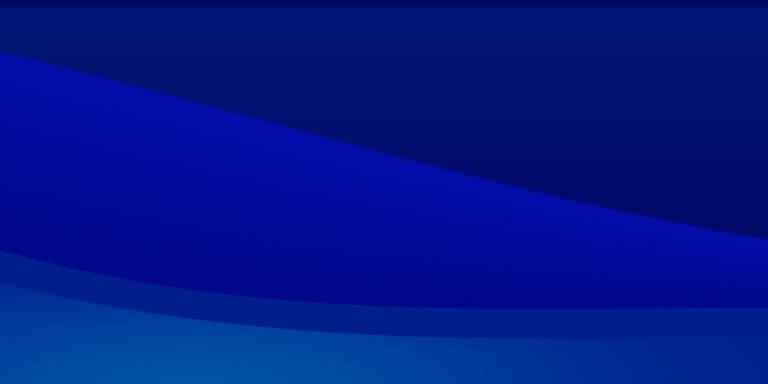
Write a Shadertoy shader that draws this background.

```glsl
// Layered blue waves: a navy sky with a thin top strip, a broad royal blue
// wave, a flat band below it and a soft azure glow along the lower edge.
// Each wave is a cubic height curve, filled from the back to the front.

const vec3 STRIP_NAVY = vec3(0.0, 0.035, 0.40);
const vec3 SKY_HIGH   = vec3(0.0, 0.082, 0.460);
const vec3 SKY_LOW    = vec3(0.0, 0.030, 0.405);
const vec3 WAVE_CREST = vec3(0.0, 0.052, 0.665);
const vec3 WAVE_BASE  = vec3(0.0, 0.025, 0.535);
const vec3 BAND_BLUE  = vec3(0.0, 0.120, 0.550);
const vec3 GLOW_CORE  = vec3(0.0, 0.325, 0.645);
const vec3 GLOW_RIM   = vec3(0.0, 0.135, 0.570);

// Height of a cubic curve with coefficients k, lowest power first
float curveHeight(vec4 k, float x) {
    return k.x + x * (k.y + x * (k.z + x * k.w));
}

// Smooth coverage of the area below a height
float below(float y, float height, float pixel) {
    return smoothstep(-0.75 * pixel, 0.75 * pixel, height - y);
}

float hash(vec2 p) {
    vec3 q = fract(vec3(p.xyx) * 0.1031);
    q += dot(q, q.yzx + 33.33);
    return fract((q.x + q.y) * q.z);
}

// Signed grain on a grid fixed to the canvas
float grain(vec2 uv, vec2 cells) {
    return hash(floor(uv * cells)) - 0.5;
}

vec3 skyColor(vec2 uv) {
    return mix(SKY_LOW, SKY_HIGH, smoothstep(0.30, 1.0, uv.y));
}

// Shade by relative depth between the crest and the base of the wave
vec3 waveColor(vec2 uv, float crest, float base) {
    float depth = clamp((crest - uv.y) / max(crest - base, 0.01), 0.0, 1.0);
    vec3 color = mix(WAVE_CREST, WAVE_BASE, depth);
    return color + vec3(0.0, 0.008, 0.012) * grain(uv, vec2(512.0, 256.0));
}

vec3 glowColor(vec2 uv, vec2 center, vec2 radius) {
    float d = length((uv - center) / radius);
    return mix(GLOW_CORE, GLOW_RIM, smoothstep(0.0, 1.0, d));
}

void mainImage(out vec4 fragColor, in vec2 fragCoord) {
    vec2 uv = fragCoord / iResolution.xy;
    float pixel = 1.0 / iResolution.y;

    // Wave outlines
    float crest = curveHeight(vec4(0.863, -0.474, -0.190, 0.177), uv.x);
    float base  = curveHeight(vec4(0.349, -0.574, 0.699, -0.276), uv.x);
    float shore = curveHeight(vec4(0.263, -0.495, 0.528, -0.166), uv.x);

    // Layers from back to front
    vec3 color = mix(STRIP_NAVY, skyColor(uv), below(uv.y, 0.979, pixel));
    color = mix(color, waveColor(uv, crest, base), below(uv.y, crest, pixel));
    color = mix(color, BAND_BLUE, below(uv.y, base, pixel));
    vec3 glow = glowColor(uv, vec2(0.25, -0.02), vec2(0.76, 0.42));
    color = mix(color, glow, below(uv.y, shore, pixel));

    fragColor = vec4(color, 1.0);
}
```
